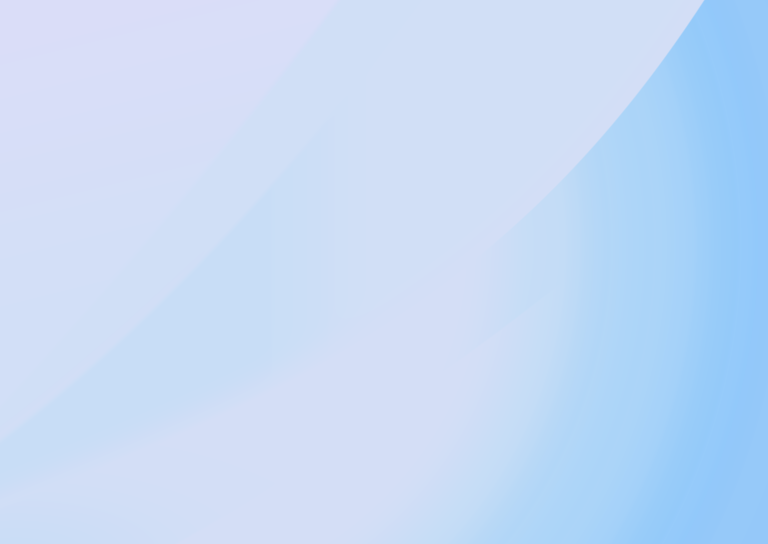
A Shadertoy shader for this background:

```glsl
const vec3 LAVENDER = vec3(0.855, 0.868, 0.973);
const vec3 MIST     = vec3(0.824, 0.875, 0.967);
const vec3 PALE     = vec3(0.830, 0.869, 0.966);
const vec3 ICE      = vec3(0.784, 0.868, 0.963);
const vec3 SKY      = vec3(0.670, 0.832, 0.972);
const vec3 AZURE    = vec3(0.565, 0.785, 0.980);

// Height of p above a rising curve
float above(vec2 p, float start, float slope, float bend, float power) {
    return p.y - start - slope * p.x - bend * pow(max(p.x, 0.0), power);
}

float cover(float d, float soft) {
    return smoothstep(-soft, soft, d);
}

float glow(float d, float width) {
    return exp(-d * d / (width * width));
}

float hash(float n) {
    return fract(sin(n * 91.17) * 4375.85);
}

// Faint irregular rings with softened steps
float rings(float r, float count) {
    float k = r * count;
    float t = smoothstep(0.35, 0.65, fract(k));
    return mix(hash(floor(k)), hash(floor(k) + 1.0), t) - 0.5;
}

// Concentric blue gradient
vec3 discColor(float r) {
    vec3 col = mix(PALE, ICE, smoothstep(0.65, 0.78, r));
    col = mix(col, SKY, smoothstep(0.73, 0.96, r));
    return mix(col, AZURE, smoothstep(0.93, 1.18, r));
}

// Upper sheets: lavender corner, pale strip and icy pocket
vec3 upperColor(vec2 p, float px) {
    float corner = above(p, 0.25, 1.08, 0.20, 2.0);
    float strip = above(p, 0.19, 0.75, 0.38, 2.0);
    float fade = 1.0 - 0.7 * smoothstep(0.46, 0.72, p.x);
    fade -= 0.10 * cover(p.x - 0.50, px) + 0.10 * cover(p.x - 0.603, px);
    vec3 pocket = mix(MIST, ICE, clamp(fade, 0.0, 1.0));
    vec3 col = mix(pocket, mix(MIST, ICE, 0.25), cover(strip, 0.008));
    float tint = smoothstep(0.35, 1.0, p.y - 0.25 * p.x);
    vec3 cornerColor = mix(MIST, LAVENDER, tint);
    col = mix(col, cornerColor, cover(corner, 0.012));
    float left = 1.0 - smoothstep(0.1, 0.55, p.x);
    return mix(col, PALE, 0.5 * left * glow(strip - 0.012, 0.014));
}

// Lower sheets: rings on the right and a pale fold on the left
vec3 lowerColor(vec2 p, float px) {
    float r = length(p - vec2(0.24, 0.55));
    float fold = above(p, -0.165, 0.46, 0.16, 2.0);
    float overFold = cover(fold, 1.5 * px);
    float wedge = overFold * (1.0 - smoothstep(0.95, 1.05, p.x));
    vec3 col = discColor(r + 0.04 * wedge);
    float cornerGlow = glow(length((p - vec2(0.03, -0.02)) / vec2(2.6, 1.0)), 0.11);
    col = mix(col, ICE, 0.85 * overFold * cornerGlow);
    float ridge = above(p, -0.68, 1.02, 0.24, 3.0);
    float sheen = cover(ridge, 2.0 * px) * smoothstep(0.65, 0.9, p.y);
    col = mix(col, SKY, 0.28 * sheen);
    col += vec3(0.022, 0.009, 0.003) * rings(r, 38.0) * smoothstep(0.68, 0.9, r);
    float rim = smoothstep(1.12, 1.2, r);
    return mix(col, vec3(0.60, 0.785, 0.975), 0.5 * rim);
}

void mainImage(out vec4 fragColor, in vec2 fragCoord) {
    vec2 p = fragCoord / iResolution.y;
    float px = 1.0 / iResolution.y;
    float edge = above(p, 0.066, 0.42, 0.15, 3.7);
    float steepness = 0.42 + 0.555 * pow(p.x, 2.7);
    float d = edge / sqrt(1.0 + steepness * steepness);

    // Main sweep with a soft lit rim
    vec3 upper = upperColor(p, px);
    upper = mix(upper, PALE, 0.75 * glow(d, 0.035));
    float softness = mix(0.006, px, smoothstep(0.5, 0.9, p.x));
    vec3 col = mix(lowerColor(p, px), upper, cover(d, softness));
    fragColor = vec4(clamp(col, 0.0, 1.0), 1.0);
}
```
